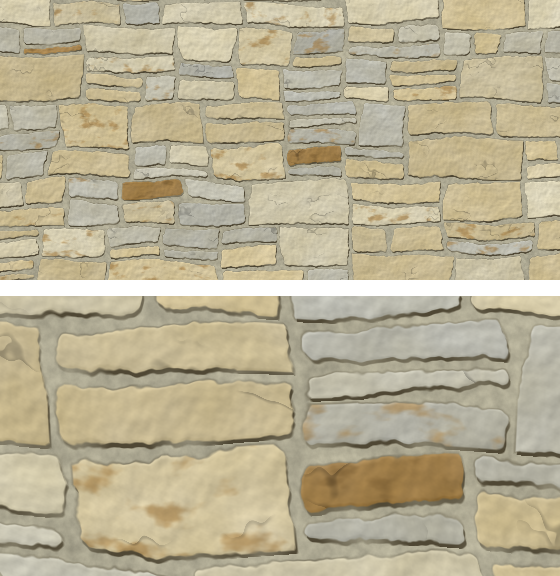
Top, the full canvas; bottom, a detail of the centre.
This texture is drawn by a Shadertoy shader. Its source:

```glsl
#define MORTAR vec3(0.680, 0.662, 0.575)
#define CREAM  vec3(0.795, 0.735, 0.575)
#define PALE   vec3(0.820, 0.790, 0.680)
#define GREY   vec3(0.700, 0.700, 0.660)
#define RUST   vec3(0.620, 0.470, 0.250)
#define SHADE  vec3(0.310, 0.280, 0.205)
#define HALF_GAP 0.0085
#define MAX_STONE vec2(0.42, 0.21)
#define MIN_AREA 0.019
#define WARP vec2(0.016, 0.022)
#define RELIEF 0.27
#define SHADOW_STEP vec2(-0.0020, 0.0050)

struct Stone { vec2 lo, hi; float id; };

float hash(float n) { return fract(sin(n * 12.9898 + 4.37) * 43758.5); }

float corner(vec2 cell, vec2 offset) {
    float a = 6.28318 * hash(dot(cell, vec2(1.0, 57.31)));
    return dot(vec2(cos(a), sin(a)), offset);
}

float noise(vec2 p) {
    vec2 i = floor(p), f = p - i, x = vec2(1, 0), y = vec2(0, 1);
    vec2 u = f * f * f * (f * (f * 6.0 - 15.0) + 10.0);
    float bottom = mix(corner(i, f), corner(i + x, f - x), u.x);
    float top = mix(corner(i + y, f - y), corner(i + 1.0, f - 1.0), u.x);
    return 1.4 * mix(bottom, top, u.y);
}

float fbm(vec2 p) {
    float sum = 0.0, amp = 0.5;
    for (int i = 0; i < 4; i++) {
        sum += amp * noise(p);
        p = mat2(1.6, 1.2, -1.2, 1.6) * p + 7.3;
        amp *= 0.5;
    }
    return sum;
}

// Split the wall at random, courses first, until one stone is left
Stone findStone(vec2 p) {
    Stone s = Stone(vec2(-0.08, -0.07), vec2(2.1, 1.06), 1.0);
    for (int i = 0; i < 12; i++) {
        vec2 size = s.hi - s.lo;
        bool fits = all(lessThan(size, MAX_STONE));
        if (fits && (size.x * size.y < MIN_AREA || hash(s.id + 0.31) < 0.42)) break;
        float slender = mix(2.0, 3.6, hash(s.id + 0.83)) + 5.0 * max(size.y - 0.25, 0.0);
        bool upright = size.y < 0.095 || size.x > size.y * slender;
        vec2 axis = upright ? vec2(1, 0) : vec2(0, 1);
        vec2 cut = mix(s.lo, s.hi, mix(0.34, 0.66, hash(s.id + 0.57)));
        bool beyond = dot(p - cut, axis) > 0.0;
        if (beyond) s.lo = mix(s.lo, cut, axis);
        else s.hi = mix(s.hi, cut, axis);
        s.id = s.id * 2.0 + (beyond ? 1.0 : 0.0);
    }
    return s;
}

// Signed distance to a block with four tilted, chipped sides, kept in its cell
float stoneDistance(vec2 p, Stone s) {
    vec2 tiltLo = vec2(hash(s.id + 0.11), hash(s.id + 0.22)) - 0.5;
    vec2 tiltHi = vec2(hash(s.id + 0.33), hash(s.id + 0.44)) - 0.5;
    vec2 along = (p - 0.5 * (s.lo + s.hi)).yx * vec2(0.36, 0.14);
    float radius = mix(0.003, 0.014, hash(s.id + 0.66));
    vec2 q = max(s.lo - p + tiltLo * along, p - s.hi + tiltHi * along) + HALF_GAP + radius;
    float d = length(max(q, 0.0)) + min(max(q.x, q.y), 0.0) - radius;
    d += 0.005 * noise(p * 19.0 + s.id) + 0.0035 * noise(p * 50.0) + 0.0015 * noise(p * 110.0);
    vec2 cell = max(s.lo - p, p - s.hi);
    return max(d, max(cell.x, cell.y) + 0.004);
}

// Broad swells plus fine grain, offset so each stone has its own face
float faceHeight(vec2 p, float id) {
    vec2 q = p + vec2(hash(id + 0.71), hash(id + 0.72)) * 20.0;
    return 0.8 * fbm(q * vec2(11.0, 17.0)) + 0.35 * fbm(q * 48.0);
}

vec3 stoneColour(vec2 p, Stone s) {
    vec2 size = s.hi - s.lo;
    float big = smoothstep(0.010, 0.028, size.x * size.y);
    float kind = hash(s.id + 0.91);
    float rusty = step(mix(0.92, 1.1, big), kind);
    vec3 col = mix(CREAM, PALE, smoothstep(0.4, 0.95, hash(s.id + 0.92)));
    if (kind < mix(0.50, 0.14, big)) col = mix(GREY, PALE, 0.5 * hash(s.id + 0.93));
    col = mix(col, RUST, 0.85 * rusty) * mix(0.95, 1.04, hash(s.id + 0.94));
    // Warm clouds, then ochre stains on a few stones
    col += vec3(0.045, 0.055, 0.085) * fbm(p * 9.0 + s.id);
    float stained = max(step(0.80, hash(s.id + 0.95)), rusty);
    float stain = smoothstep(0.08, 0.42, fbm(p * vec2(14.0, 24.0) + s.id * 1.7));
    col = mix(col, RUST * mix(1.0, 0.75, rusty), 0.6 * stain * stained);
    // Raking light across the split face
    vec2 e = vec2(-0.0025, 0.003);
    float slope = faceHeight(p - e, s.id) - faceHeight(p + e, s.id);
    col *= 1.0 + RELIEF * clamp(slope, -0.4, 0.4);
    // Short faint cleavage ledges
    float crease = noise(p * vec2(8.0, 14.0) + s.id * 3.1) + 0.35 * noise(p * 40.0);
    float patches = smoothstep(0.20, 0.50, noise(p * 8.0 + s.id * 2.3));
    float ledge = smoothstep(-0.02, 0.0, crease) * (1.0 - smoothstep(0.0, 0.14, crease));
    return col * (1.0 - 0.20 * patches * ledge);
}

void mainImage(out vec4 fragColor, in vec2 fragCoord) {
    vec2 uv = fragCoord / iResolution.y;
    vec2 p = uv + WARP * vec2(noise(uv * 5.0), noise(uv * 3.3 + 31.7));
    float soft = max(0.0014, 0.5 / iResolution.y);
    Stone s = findStone(p);
    float d = stoneDistance(p, s);
    float dLit = stoneDistance(p + SHADOW_STEP, s);
    // Sandy mortar with a crisp, broken shadow line below each stone
    vec3 col = MORTAR * (1.0 + 0.14 * fbm(uv * 12.0) + 0.16 * fbm(uv * 75.0));
    float shadow = 1.0 - smoothstep(-0.0015, 0.0015, dLit);
    float contact = 0.38 * (1.0 - smoothstep(0.0, 0.004, d));
    float uneven = 0.80 + 0.8 * noise(uv * 14.0);
    col = mix(col, SHADE, clamp(max(shadow, contact) * uneven, 0.0, 1.0));
    // Stone face with a lit upper rim and a dim lower one
    float rim = smoothstep(-0.005, -0.001, d) * clamp((dLit - d) / 0.005, -1.0, 1.0);
    vec3 face = stoneColour(p, s) + 0.045 * rim;
    col = mix(col, face, 1.0 - smoothstep(-soft, soft, d));
    fragColor = vec4(clamp(col, 0.0, 1.0), 1.0);
}
```
